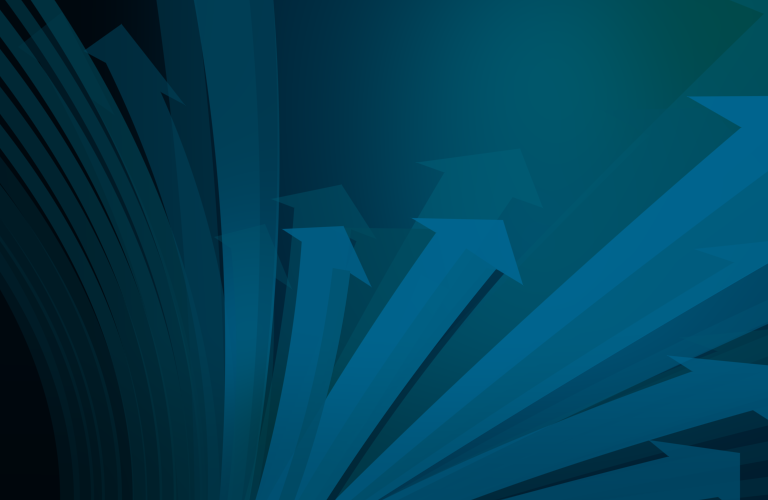
This background is drawn by a Shadertoy shader. Its source:

```glsl
const float BASE_Y = -0.1;
const vec3 BLACK = vec3(0.0, 0.03, 0.055);
const vec3 NAVY = vec3(0.0, 0.13, 0.21);
const vec3 DIM = vec3(0.0, 0.22, 0.30);
const vec3 TEAL = vec3(0.0, 0.35, 0.44);
const vec3 GREEN = vec3(0.0, 0.30, 0.29);
const vec3 BLUE = vec3(0.0, 0.40, 0.57);

float hash(float n) { return fract(sin(n * 12.9898) * 437.585); }

float glow(vec2 p, vec2 center, float radius) {
    vec2 d = (p - center) / radius;
    return exp(-dot(d, d));
}

// Signed distance to a line, positive on the left of a to b
float halfPlane(vec2 p, vec2 a, vec2 b) {
    vec2 d = normalize(b - a);
    return dot(p - a, vec2(-d.y, d.x));
}

// Signed distance to a parabolic edge, positive on its right
float edge(vec2 p, float baseX, vec2 end, float bend) {
    float span = end.y - BASE_Y;
    float t = (p.y - BASE_Y) / span;
    float x = mix(baseX, end.x, t) + 4.0 * bend * t * (1.0 - t);
    float slope = (end.x - baseX + 4.0 * bend * (1.0 - 2.0 * t)) / span;
    return (p.x - x) / sqrt(1.0 + slope * slope);
}

float band(vec2 p, vec2 base, vec2 endL, vec2 endR, float bend) {
    float sides = max(-edge(p, base.x, endL, bend), edge(p, base.y, endR, bend));
    return max(sides, halfPlane(p, endL, endR) - 0.004);
}

// Curved shaft with a triangular head
float arrow(vec2 p, vec2 left, vec2 tip, vec2 right, vec2 base, float bend) {
    float head = max(halfPlane(p, left, tip), halfPlane(p, tip, right));
    head = max(head, halfPlane(p, right, left));
    float shaft = band(p, base, mix(left, right, 0.22), mix(left, right, 0.76), bend);
    return min(head, shaft);
}

vec3 paint(vec3 col, vec3 tint, float dist, float alpha) {
    float soft = 0.75 / iResolution.y;
    return mix(col, tint, alpha * (1.0 - smoothstep(-soft, soft, dist)));
}

vec3 backdrop(vec2 p) {
    vec3 col = mix(BLACK, NAVY, smoothstep(0.15, 0.6, p.x));
    col = mix(col, BLUE * 0.85, 0.75 * glow(p, vec2(1.08, 0.5), 0.3));
    col = mix(col, TEAL, glow(p, vec2(1.14, 0.84), 0.42));
    return mix(col, GREEN, 0.85 * glow(p, vec2(1.48, 0.98), 0.3));
}

// Nested strands sweeping up to the left side
vec3 strands(vec3 col, vec2 p) {
    for (int i = 0; i < 11; i++) {
        float t = float(i) / 10.0;
        float foot = mix(0.14, 0.42, t);
        float reach = mix(0.46, 1.12, pow(t, 1.3));
        float y = p.y / reach;
        float slope = 2.0 * foot * y / reach;
        float dist = abs(p.x - foot * (1.0 - y * y)) / sqrt(1.0 + slope * slope);
        float width = mix(0.012, 0.021, hash(float(i) + 2.0));
        vec3 tint = mix(DIM * 0.55, TEAL * 0.8, t * 0.75);
        col = paint(col, tint, dist - width, mix(0.4, 0.8, hash(float(i) + 7.0)));
    }
    return col;
}

// Faint ribs fanning to the lower right
vec3 ribs(vec3 col, vec2 p) {
    for (int i = 0; i < 6; i++) {
        float y = 0.02 + 0.075 * float(i);
        float dist = band(p, vec2(0.6, 0.68), vec2(1.6, y + 0.035), vec2(1.62, y), -0.04);
        col = paint(col, TEAL, dist, 0.22);
    }
    return col;
}

void mainImage(out vec4 fragColor, in vec2 fragCoord) {
    vec2 p = fragCoord / iResolution.y;
    vec3 col = backdrop(p);

    // Left side
    col = paint(col, DIM, arrow(p, vec2(0.036, 0.906), vec2(0.124, 0.976), vec2(0.229, 0.77), vec2(0.36, 0.41), 0.07), 0.35);
    col = strands(col, p);
    col = paint(col, DIM, band(p, vec2(0.39, 0.45), vec2(0.31, 1.02), vec2(0.39, 1.02), 0.02), 0.55);
    col = paint(col, DIM * 1.15, arrow(p, vec2(0.167, 0.898), vec2(0.243, 0.952), vec2(0.37, 0.79), vec2(0.41, 0.45), 0.07), 0.6);
    vec3 pillar = mix(DIM * 1.15, BLUE * 0.9, glow(p, vec2(0.5, 0.3), 0.25));
    col = paint(col, pillar, band(p, vec2(0.43, 0.48), vec2(0.384, 1.02), vec2(0.545, 1.02), 0.04), 0.92);
    col = paint(col, NAVY, band(p, vec2(0.47, 0.48), vec2(0.497, 1.02), vec2(0.545, 1.02), 0.035), 0.22);

    // Faint rear arrows
    col = paint(col, TEAL, arrow(p, vec2(0.428, 0.526), vec2(0.53, 0.552), vec2(0.584, 0.422), vec2(0.44, 0.49), 0.02), 0.3);
    col = paint(col, TEAL, arrow(p, vec2(1.444, 1.006), vec2(1.8, 1.05), vec2(1.825, 0.853), vec2(0.5, 0.62), -0.02), 0.45);
    col = paint(col, TEAL * 0.9, arrow(p, vec2(1.205, 0.779), vec2(1.42, 0.785), vec2(1.63, 0.55), vec2(0.53, 0.62), -0.02), 0.4);
    col = paint(col, TEAL * 1.08, arrow(p, vec2(0.833, 0.675), vec2(1.04, 0.703), vec2(1.086, 0.584), vec2(0.48, 0.58), -0.01), 0.5);
    col = paint(col, TEAL, arrow(p, vec2(0.542, 0.602), vec2(0.683, 0.631), vec2(0.753, 0.522), vec2(0.46, 0.54), 0.02), 0.42);
    col = paint(col, TEAL * 0.82, arrow(p, vec2(0.66, 0.545), vec2(0.873, 0.542), vec2(0.9, 0.42), vec2(0.48, 0.6), 0.0), 0.65);
    col = mix(col, GREEN * 0.75, 0.5 * glow(p, vec2(0.6, 0.14), 0.12));

    // Lower right
    col = ribs(col, p);
    col = paint(col, TEAL * 0.75, arrow(p, vec2(1.36, 0.325), vec2(1.58, 0.345), vec2(1.7, 0.2), vec2(0.58, 0.66), -0.04), 0.5);
    col = paint(col, BLUE * 0.9, arrow(p, vec2(1.335, 0.289), vec2(1.58, 0.265), vec2(1.56, 0.145), vec2(0.58, 0.7), -0.05), 0.85);
    col = paint(col, BLUE * 0.85, arrow(p, vec2(1.297, 0.12), vec2(1.48, 0.094), vec2(1.48, -0.03), vec2(0.66, 0.85), -0.02), 0.85);

    // Broad diagonal arrow with its folds
    col = paint(col, BLUE, arrow(p, vec2(1.375, 0.807), vec2(1.85, 0.81), vec2(1.863, 0.526), vec2(0.57, 0.6), -0.02), 0.93);
    col = paint(col, TEAL * 0.92, band(p, vec2(0.585, 0.6), vec2(1.6, 0.705), vec2(1.745, 0.594), -0.02), 0.4);
    col = paint(col, BLUE, arrow(p, vec2(1.388, 0.502), vec2(1.56, 0.52), vec2(1.75, 0.38), vec2(0.59, 0.6), -0.02), 0.45);

    // Central pair
    col = paint(col, NAVY, band(p, vec2(0.57, 0.61), vec2(0.97, 0.46), vec2(1.01, 0.455), -0.02), 0.6);
    col = paint(col, BLUE, arrow(p, vec2(0.823, 0.564), vec2(1.006, 0.56), vec2(1.046, 0.43), vec2(0.48, 0.59), -0.015), 0.9);
    col = paint(col, TEAL, band(p, vec2(0.54, 0.59), vec2(0.93, 0.5), vec2(0.99, 0.46), -0.015), 0.3);
    col = paint(col, BLUE * 0.93, arrow(p, vec2(0.564, 0.542), vec2(0.687, 0.548), vec2(0.743, 0.426), vec2(0.48, 0.55), 0.02), 0.88);
    col = paint(col, TEAL * 0.85, band(p, vec2(0.52, 0.55), vec2(0.665, 0.46), vec2(0.7, 0.454), 0.02), 0.4);

    col *= mix(0.84, 1.0, smoothstep(0.0, 0.35, p.y));
    fragColor = vec4(col, 1.0);
}
```
